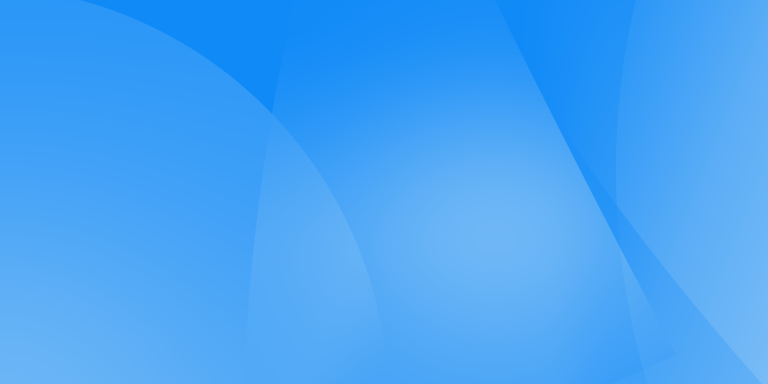
Give the GLSL for this background, as a WebGL 2 fragment shader.

```glsl
#version 300 es
precision highp float;
// Overlapping translucent blue sheets: a wide disc at the left, a glowing
// slanted panel in the middle, and a large disc crossed by a shaded slope at
// the right. Each sheet sets one brightness, mapped to a blue ramp at the end.

uniform vec2 u_resolution;
out vec4 fragColor;

// Antialiased coverage of a shape; distance is positive inside.
float cover(float inside) {
    float halfPixel = 0.75 / u_resolution.y;
    return smoothstep(-halfPixel, halfPixel, inside);
}

float disc(vec2 p, vec2 center, float radius) {
    return radius - length(p - center);
}

// Round glow that fades with the squared distance.
float glow(vec2 p, vec2 center, float falloff) {
    vec2 d = p - center;
    return exp(-falloff * dot(d, d));
}

void main() {
    // Canvas units: height is 1, depth grows downward from the top edge.
    vec2 p = gl_FragCoord.xy / u_resolution.y;
    float depth = 1.0 - p.y;

    // Deep backdrop, slightly lighter toward the right.
    float light = 0.06 + 0.15 * smoothstep(1.3, 1.65, p.x) * (0.4 + depth);

    // Shaded slope below a gently curved diagonal.
    float run = depth - 0.286;
    float slope = cover((1.432 + 0.66 * run + 0.16 * run * run - p.x) * 0.78);
    light = mix(light, 0.02 + 0.24 * depth, slope * step(1.2, p.x));

    // Right disc, brightening toward its center and dimmed by the slope.
    float rightDisc = cover(disc(p, vec2(3.531, 0.557), 1.927));
    float rightLight = 0.15 + 0.5 * (p.x - 1.62) + 0.2 * depth;
    rightLight -= 0.35 * max(rightLight - 0.35, 0.0);
    light = mix(light, rightLight - 0.08 * slope, rightDisc);

    // Left disc with a glow in the lower corner.
    float leftInside = disc(p, vec2(-0.077, -0.051), 1.089);
    float leftDisc = cover(leftInside);
    float leftLight = 0.16 + 0.13 * depth + 0.13 * glow(p, vec2(0.0), 3.0);
    light = mix(light, leftLight, leftDisc);

    // Middle panel: curved left side, slanted right side, soft lower corner.
    float leftSide = p.x - (0.635 + 0.04 * p.y + 0.091 * p.y * p.y);
    float rightSide = 1.289 + 0.492 * depth + 0.02 * depth * depth - p.x;
    float lowerSide = p.y - 0.0755 - 0.444 * (p.x - 1.763);
    float panel = cover(leftSide) * cover(rightSide * 0.89)
                * smoothstep(-0.004, 0.004, lowerSide);
    float panelLight = 0.06 + 0.19 * smoothstep(0.05, 0.7, depth)
                     + 0.2 * glow(p, vec2(1.29, 0.466), 6.0)
                     - 0.05 * smoothstep(1.4, 1.6, p.x) * depth * depth;

    // Sheets showing through the panel; the left rim fades near the bottom.
    float rimFade = smoothstep(0.0, 0.25, leftInside + 0.6 * p.y);
    panelLight += 0.065 * leftDisc * rimFade + 0.04 * rightDisc;
    light = mix(light, panelLight, panel);

    // Map brightness to the blue ramp.
    vec3 deepBlue = vec3(0.06, 0.54, 0.97);
    vec3 paleBlue = vec3(0.42, 0.71, 0.965);
    fragColor = vec4(mix(deepBlue, paleBlue, (light - 0.06) / 0.36), 1.0);
}
```
